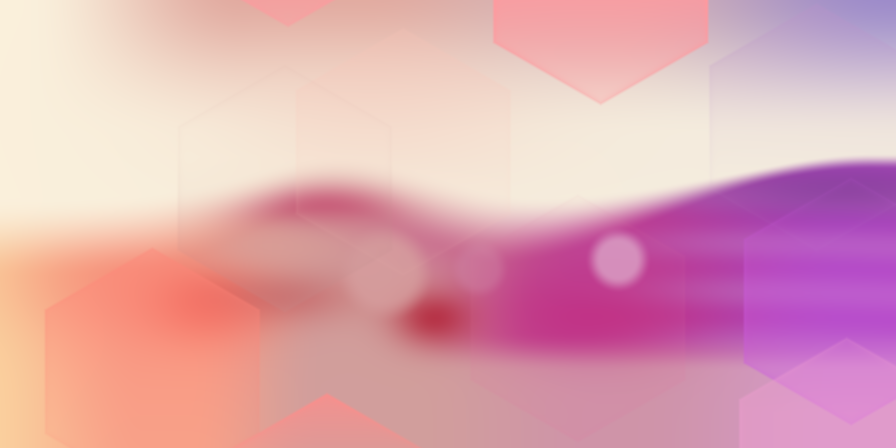
This background is drawn by a WebGL 1 fragment shader. Its source:

```glsl
precision highp float;
// Blurred pastel landscape: a cream sky over a soft coral-to-violet ridge.
// Gaussian glows and banded gradients form the defocused shapes, then
// translucent pointed-top hexagons with faint rims are laid over them.
uniform vec2 u_resolution;

// Soft elliptical spot, 1 at its centre.
float glow(vec2 p, vec2 center, vec2 radius) {
  vec2 q = (p - center) / radius;
  return exp(-dot(q, q));
}

// Defocused light disc with a gentle edge.
float disc(vec2 p, vec2 center, float radius) {
  return 1.0 - smoothstep(radius * 0.65, radius * 1.25, length(p - center));
}

// Tints a hexagon, fading from its vertical start to its end height.
vec3 hexagon(vec3 base, vec2 p, vec2 center, vec3 tint, float alpha, vec2 fade) {
  vec2 q = abs(p - center);
  float d = max(q.x, q.x * 0.5 + q.y * 0.866) - 0.24;
  float fill = 1.0 - smoothstep(-0.004, 0.004, d);
  float rim = exp(-abs(d + 0.004) * 180.0) * 0.25;
  float strength = clamp((p.y - fade.x) / (fade.y - fade.x), 0.0, 1.0);
  return mix(base, tint, fill * alpha * (strength + rim));
}

vec3 sky(vec2 p) {
  vec3 cream = mix(vec3(0.98, 0.94, 0.86), vec3(0.95, 0.92, 0.87), p.x * 0.5);
  vec3 haze = mix(cream, vec3(0.88, 0.66, 0.62), smoothstep(0.05, 0.55, p.x));
  haze = mix(haze, vec3(0.83, 0.70, 0.71), smoothstep(0.8, 1.3, p.x));
  haze = mix(haze, vec3(0.61, 0.54, 0.79), smoothstep(1.35, 2.0, p.x));
  vec3 color = mix(cream, haze, smoothstep(0.69, 1.03, p.y));
  return mix(color, vec3(0.94, 0.80, 0.75), 0.45 * glow(p, vec2(0.82, 0.76), vec2(0.4, 0.16)));
}

vec3 ground(vec2 p) {
  // Warm to cool base
  vec3 color = mix(vec3(0.98, 0.82, 0.62), vec3(0.97, 0.64, 0.54), smoothstep(-0.05, 0.32, p.x));
  color = mix(color, vec3(0.82, 0.62, 0.61), smoothstep(0.42, 0.72, p.x));
  color = mix(color, vec3(0.81, 0.58, 0.66), smoothstep(0.9, 1.35, p.x));
  color = mix(color, vec3(0.83, 0.60, 0.78), smoothstep(1.4, 1.9, p.x));

  // Saturated body on the right, crossed by horizontal streaks
  vec3 body = mix(vec3(0.77, 0.36, 0.51), vec3(0.74, 0.24, 0.57), smoothstep(0.9, 1.3, p.x));
  body = mix(body, vec3(0.67, 0.27, 0.74), smoothstep(1.35, 1.9, p.x));
  float streak = 0.5 + 0.5 * sin(p.y * 58.0 + 0.7 * sin(p.x * 3.0) + 0.9);
  body = mix(body, vec3(0.75, 0.48, 0.76), streak * 0.4 * smoothstep(1.2, 1.7, p.x));
  color = mix(color, body, smoothstep(0.17, 0.26, p.y) * smoothstep(0.85, 1.2, p.x));

  // Warm and dark accents
  color = mix(color, vec3(0.94, 0.34, 0.30), 0.75 * glow(p, vec2(0.46, 0.33), vec2(0.14, 0.09)));
  color = mix(color, vec3(0.96, 0.50, 0.43), 0.45 * glow(p, vec2(0.24, 0.38), vec2(0.25, 0.13)));
  color = mix(color, vec3(0.76, 0.35, 0.36), 0.6 * glow(p, vec2(0.64, 0.34), vec2(0.16, 0.06)));
  color = mix(color, vec3(0.76, 0.27, 0.42), 0.9 * glow(p, vec2(0.72, 0.55), vec2(0.26, 0.06)));
  color = mix(color, vec3(0.78, 0.39, 0.55), 0.65 * glow(p, vec2(0.99, 0.47), vec2(0.2, 0.08)));
  color = mix(color, vec3(0.70, 0.15, 0.22), 0.85 * glow(p, vec2(0.97, 0.29), vec2(0.09, 0.06)));
  color = mix(color, vec3(0.75, 0.13, 0.48), 0.55 * glow(p, vec2(1.32, 0.29), vec2(0.22, 0.09)));
  color = mix(color, vec3(0.53, 0.25, 0.61), 0.8 * glow(p, vec2(1.88, 0.58), vec2(0.35, 0.07)));

  // Pale panel and light discs
  color = mix(color, vec3(0.86, 0.63, 0.60), 0.75 * glow(p, vec2(0.61, 0.45), vec2(0.18, 0.06)));
  color = mix(color, vec3(0.84, 0.62, 0.62), 0.75 * disc(p, vec2(0.86, 0.39), 0.09));
  color = mix(color, vec3(0.81, 0.52, 0.65), 0.4 * disc(p, vec2(1.07, 0.40), 0.055));
  return mix(color, vec3(0.85, 0.62, 0.77), 0.85 * disc(p, vec2(1.38, 0.42), 0.06));
}

void main() {
  vec2 p = gl_FragCoord.xy / u_resolution.y;
  p.x = gl_FragCoord.x / u_resolution.x * 2.0;

  // Ridge line: diffuse on the left, crisper on the right
  float ridge = 0.47 + 0.12 * exp(-pow((p.x - 0.74) / 0.27, 2.0))
              + 0.17 * smoothstep(1.05, 1.95, p.x);
  float blur = mix(0.09, 0.018, smoothstep(0.95, 1.75, p.x));
  blur *= 1.0 - 0.35 * glow(p, vec2(0.7, 0.57), vec2(0.25));
  float land = 1.0 - smoothstep(ridge - blur, ridge + blur, p.y);
  vec3 color = mix(sky(p), ground(p), land);

  // Overlapping hexagons
  vec3 rose = vec3(1.0, 0.60, 0.62);
  vec3 lilac = vec3(0.80, 0.36, 0.88);
  color = hexagon(color, p, vec2(1.341, 1.043), rose, 0.8, vec2(0.66, 1.0));
  color = hexagon(color, p, vec2(0.643, 1.217), rose, 0.6, vec2(0.8, 1.0));
  color = hexagon(color, p, vec2(1.823, 0.715), vec3(0.74, 0.57, 0.79), 0.22, vec2(0.6, 0.95));
  color = hexagon(color, p, vec2(0.90, 0.66), vec3(0.98, 0.77, 0.72), 0.2, vec2(0.4, 0.85));
  color = hexagon(color, p, vec2(0.636, 0.58), vec3(0.76, 0.55, 0.55), 0.18, vec2(0.65, 0.35));
  color = hexagon(color, p, vec2(0.34, 0.17), vec3(1.0, 0.52, 0.47), 0.35, vec2(-0.1, 0.3));
  color = hexagon(color, p, vec2(0.73, -0.155), vec3(1.0, 0.55, 0.54), 0.65, vec2(-0.08, 0.1));
  color = hexagon(color, p, vec2(1.29, 0.29), vec3(0.88, 0.46, 0.62), 0.15, vec2(0.6, 0.0));
  color = hexagon(color, p, vec2(1.90, 0.328), lilac, 0.4, vec2(0.56, 0.35));
  color = hexagon(color, p, vec2(1.89, -0.03), vec3(0.94, 0.62, 0.82), 0.45, vec2(0.3, 0.08));

  gl_FragColor = vec4(color, 1.0);
}
```
